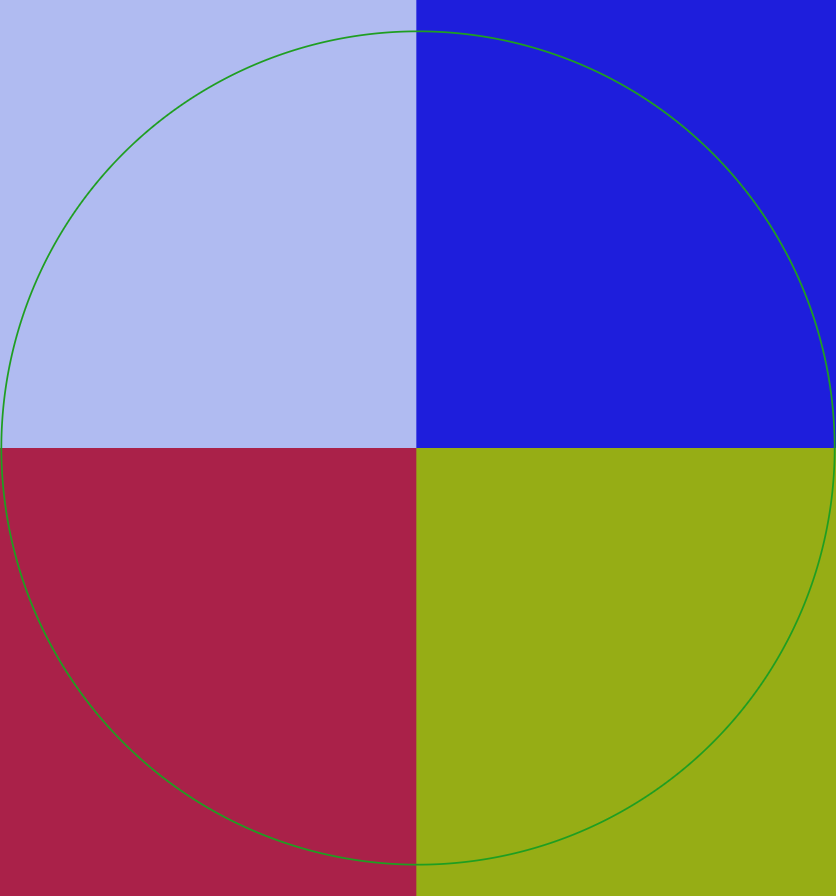
This background is drawn by a Shadertoy shader. Its source:

```glsl
// Four flat colour quadrants with a thin green ring laid over them.
// Each quadrant is blended by a smooth step across the two dividing lines;
// the ring is the distance to a circle, softened over one pixel.

#define SPLIT vec2(0.498, 0.5)     // dividing lines, fraction of the canvas
#define RING_CENTRE vec2(0.5, 0.5) // fraction of the canvas
#define RING_RADIUS 0.4984         // fraction of the shorter side
#define RING_WIDTH 0.0021          // fraction of the shorter side

#define LAVENDER vec3(0.69, 0.733, 0.945)
#define BLUE vec3(0.118, 0.118, 0.863)
#define CRIMSON vec3(0.667, 0.129, 0.286)
#define OLIVE vec3(0.588, 0.678, 0.082)
#define RING_GREEN vec3(0.12, 0.62, 0.13)

void mainImage(out vec4 fragColor, in vec2 fragCoord)
{
    float unit = min(iResolution.x, iResolution.y);
    float pixel = 1.0 / unit;

    // Quadrants: x runs left to right, y runs bottom to top
    vec2 fromSplit = (fragCoord - SPLIT * iResolution.xy) / unit;
    vec2 side = clamp(fromSplit / pixel + 0.5, 0.0, 1.0);
    vec3 lower = mix(CRIMSON, OLIVE, side.x);
    vec3 upper = mix(LAVENDER, BLUE, side.x);
    vec3 colour = mix(lower, upper, side.y);

    // Ring: coverage of a thin band around the circle
    vec2 fromCentre = (fragCoord - RING_CENTRE * iResolution.xy) / unit;
    float ringDistance = abs(length(fromCentre) - RING_RADIUS) - 0.5 * RING_WIDTH;
    float ring = clamp(0.5 - ringDistance / pixel, 0.0, 1.0);
    colour = mix(colour, RING_GREEN, ring);

    fragColor = vec4(colour, 1.0);
}
```
